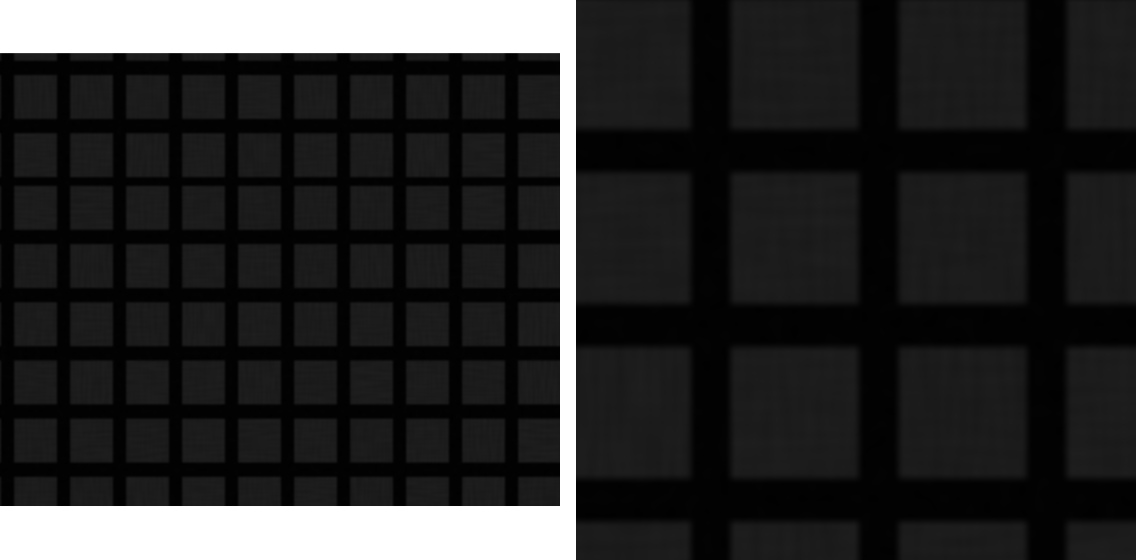
Left: the whole. Right: its middle third, enlarged.
Give the GLSL for this pattern, as a WebGL 2 fragment shader.

```glsl
#version 300 es
precision highp float;
// Dark grid of soft charcoal squares on black, framed by white bands above and below.

uniform vec2 u_resolution;
out vec4 outColor;

// Colours
const vec3 WHITE = vec3(1.0);
const vec3 GAP_BLACK = vec3(0.008);
const vec3 SQUARE_GREY = vec3(0.107);

// Layout, in units of the canvas
const float COLUMNS = 10.0;
const float ROW_PITCH = 0.1039;
const vec2 FIRST_CENTRE = vec2(0.0635, 0.1732);  // from the left and from the top
const vec2 HALF_SIZE = vec2(0.0382, 0.0392);
const float EDGE_SOFTNESS = 0.0036;
const float BAND_TOP = 0.0950;                   // dark band, measured from the top
const float BAND_BOTTOM = 0.9036;
const float BAND_SOFTNESS = 0.0010;
const float TIGHT_GAP_AT = 0.324;                // the one narrower gap between rows
const float TIGHT_GAP_SHIFT = 0.0098;

// Surface variation
const vec2 THREAD_FREQ = vec2(160.0, 24.0);      // across and along a thread
const float THREAD_STRENGTH = 0.020;
const float SQUARE_VARIATION = 0.004;
const vec2 MOTTLE_FREQ = vec2(96.0);
const float MOTTLE_STRENGTH = 0.006;

float hash(vec2 p) {
    vec3 q = fract(vec3(p.xyx) * 0.1031);
    q += dot(q, q.yzx + 33.33);
    return fract((q.x + q.y) * q.z);
}

// Dot product of a random unit gradient with the offset from its lattice point
float gradientDot(vec2 cell, vec2 offset, vec2 period) {
    float angle = 6.28319 * hash(mod(cell, period));
    return dot(vec2(cos(angle), sin(angle)), offset);
}

// Gradient noise that wraps over the unit square
float wrappedNoise(vec2 uv, vec2 period) {
    vec2 p = uv * period;
    vec2 cell = floor(p);
    vec2 f = p - cell;
    vec2 w = f * f * f * (f * (f * 6.0 - 15.0) + 10.0);
    vec2 e = vec2(1.0, 0.0);
    float low = mix(gradientDot(cell, f, period),
                    gradientDot(cell + e, f - e, period), w.x);
    float high = mix(gradientDot(cell + e.yx, f - e.yx, period),
                     gradientDot(cell + 1.0, f - 1.0, period), w.x);
    return mix(low, high, w.y);
}

void main() {
    vec2 uv = gl_FragCoord.xy / u_resolution;
    float fromTop = 1.0 - uv.y;
    float pixel = 1.0 / min(u_resolution.x, u_resolution.y);

    // Nearest square and the offset from its centre
    vec2 pitch = vec2(1.0 / COLUMNS, ROW_PITCH);
    vec2 p = vec2(uv.x, fromTop + TIGHT_GAP_SHIFT * step(TIGHT_GAP_AT, fromTop));
    vec2 gridPos = (p - FIRST_CENTRE) / pitch;
    vec2 id = floor(gridPos + 0.5);
    vec2 local = (gridPos - id) * pitch;
    id.x = mod(id.x, COLUMNS);

    // Soft-edged square
    float softness = max(EDGE_SOFTNESS, pixel);
    vec2 inside = 1.0 - smoothstep(-softness, softness, abs(local) - HALF_SIZE);
    float square = inside.x * inside.y;

    // Faint crossed threads, weighted differently in each square
    float upright = wrappedNoise(uv, THREAD_FREQ);
    float level = wrappedNoise(uv.yx, THREAD_FREQ);
    float weight = hash(id + 17.0);
    float threads = THREAD_STRENGTH * mix(upright, level, 0.2 + 0.6 * weight);
    float tone = SQUARE_VARIATION * (hash(id + 41.0) - 0.5);
    float mottle = MOTTLE_STRENGTH * wrappedNoise(uv, MOTTLE_FREQ);

    vec3 grid = mix(GAP_BLACK + mottle, SQUARE_GREY + threads + tone, square);

    // White bands above and below
    float blur = max(BAND_SOFTNESS, 0.5 * pixel);
    float band = smoothstep(BAND_TOP - blur, BAND_TOP + blur, fromTop)
               * (1.0 - smoothstep(BAND_BOTTOM - blur, BAND_BOTTOM + blur, fromTop));
    outColor = vec4(clamp(mix(WHITE, grid, band), 0.0, 1.0), 1.0);
}
```
